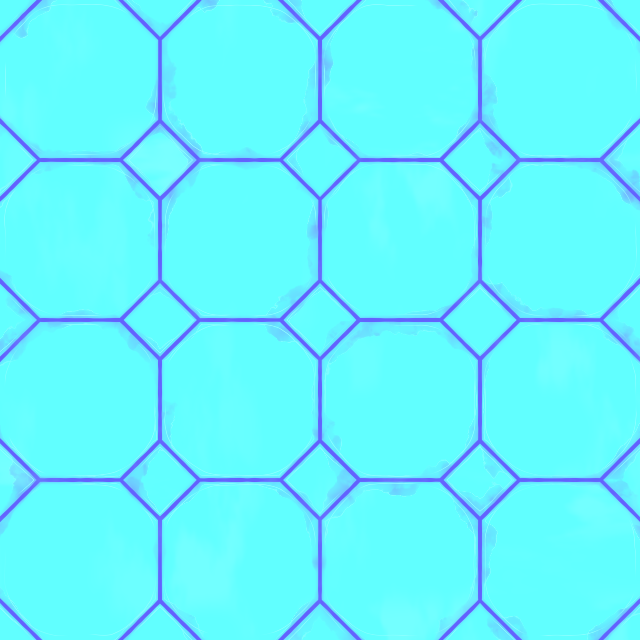
Give the GLSL for this texture map, as a Shadertoy shader.

```glsl
#define REPEATS 4.0
#define DIAMOND_RADIUS 0.246
#define JOINT_HALF_WIDTH 0.0115
#define CHIP_REACH 0.065
#define RIM_WIDTH 0.005
#define MOTTLE 0.55
#define GLAZE vec3(0.38, 1.0, 1.0)
#define PALE vec3(0.56, 1.0, 1.0)
#define WORN vec3(0.47, 0.60, 1.0)
#define JOINT vec3(0.39, 0.38, 1.0)

float hash(vec2 p) {
    vec3 q = fract(p.xyx * vec3(0.1031, 0.1030, 0.0973));
    q += dot(q, q.yzx + 33.33);
    return fract((q.x + q.y) * q.z);
}

float noise(vec2 p) {
    vec2 i = floor(p), f = fract(p);
    f = f * f * (3.0 - 2.0 * f);
    return mix(mix(hash(i), hash(i + vec2(1, 0)), f.x),
               mix(hash(i + vec2(0, 1)), hash(i + vec2(1, 1)), f.x), f.y);
}

float fbm(vec2 p) {
    float sum = 0.0, amp = 0.5;
    for (int i = 0; i < 4; i++) {
        sum += amp * noise(p);
        p = mat2(1.6, 1.2, -1.2, 1.6) * p + 17.0;
        amp *= 0.5;
    }
    return sum / 0.9375;
}

float smoothMin(float a, float b, float k) {
    float h = max(k - abs(a - b), 0.0) / k;
    return min(a, b) - 0.25 * h * h * k;
}

// Signed distance to the diamond centred on the nearest lattice point
float diamond(vec2 a) {
    return (a.x + a.y - DIAMOND_RADIUS) * 0.70711;
}

// Distance to the joint network; straight joints stop at the diamonds
float jointDistance(vec2 a, vec2 straight) {
    float d = diamond(a);
    return min(abs(d), max(min(straight.x, straight.y), -d));
}

void mainImage(out vec4 fragColor, in vec2 fragCoord) {
    vec2 p = fragCoord / iResolution.xy * REPEATS;
    float px = REPEATS / iResolution.y;

    // Lattice geometry, with the straight joints left off the outer border
    vec2 node = floor(p + 0.5);
    vec2 a = abs(p - node);
    vec2 border = step(node, vec2(0.5)) + step(vec2(REPEATS - 0.5), node);
    float d = diamond(a);
    float joint = jointDistance(a, a + border);
    float edge = d > 0.0 ? smoothMin(d, smoothMin(a.x, a.y, 0.05), 0.09) : -d;

    // Cloudy glaze, streaked differently on each tile
    vec2 tile = d > 0.0 ? floor(p) : node + 40.0;
    float seed = hash(tile + 7.0);
    vec2 stretch = mix(vec2(5.0, 2.0), vec2(2.0, 5.0), step(0.6, seed));
    float cloud = smoothstep(0.48, 0.72, fbm(p * stretch + seed * 30.0));
    float patches = smoothstep(0.35, 0.75, noise(p * 2.3 + 11.0));
    vec3 color = mix(GLAZE, PALE, MOTTLE * cloud * patches * mix(0.3, 1.0, seed));

    // Ragged chips reaching from the joints into the tiles
    vec2 warped = p + 0.03 * vec2(noise(p * 17.0), noise(p * 17.0 + 50.0));
    float damage = smoothstep(0.42, 0.9, noise(warped * 5.0 + seed * 19.0));
    float ragged = fbm(warped * 14.0 + 5.0);
    float reach = 0.014 + 0.016 * ragged + CHIP_REACH * damage * (0.5 + ragged);
    float chip = 1.0 - smoothstep(-0.003 - px, 0.003 + px, joint - reach);
    float grain = noise(warped * vec2(12.0, 10.0) + 80.0);
    float depth = mix(0.13, 0.62, grain * grain * grain);
    depth += 0.25 * damage * smoothstep(0.5, 0.7, ragged);
    depth *= mix(1.0, 0.55, smoothstep(0.0, reach, joint));
    color = mix(color, WORN, chip * depth);

    // Soft shade beside the joints
    float shade = exp(-max(joint - JOINT_HALF_WIDTH, 0.0) * 110.0);
    color = mix(color, WORN, 0.28 * shade);

    // Thin pale rims along the chips and the rounded tile shoulders
    float rimWidth = max(RIM_WIDTH, px * 0.6);
    float chipRim = 1.0 - smoothstep(0.0, rimWidth, abs(joint - reach - 0.004));
    float wobble = 0.03 + 0.025 * (fbm(p * 4.0 + 31.0) - 0.5);
    float shoulder = 1.0 - smoothstep(0.0, rimWidth, abs(edge - wobble));
    float rimFade = smoothstep(0.25, 0.7, noise(p * 6.0 + 63.0));
    color = mix(color, PALE, max(chipRim * 0.65, shoulder * 0.8) * rimFade);

    // Joints with slight fading and uneven sides
    float halfWidth = JOINT_HALF_WIDTH + 0.003 * (noise(p * 22.0) - 0.5);
    float line = 1.0 - smoothstep(-0.6 * px, 0.6 * px, joint - halfWidth);
    float fade = 0.4 * smoothstep(0.5, 0.95, fbm(p * 7.0 + 21.0));
    color = mix(color, mix(JOINT, WORN, fade), line);

    fragColor = vec4(color, 1.0);
}
```
